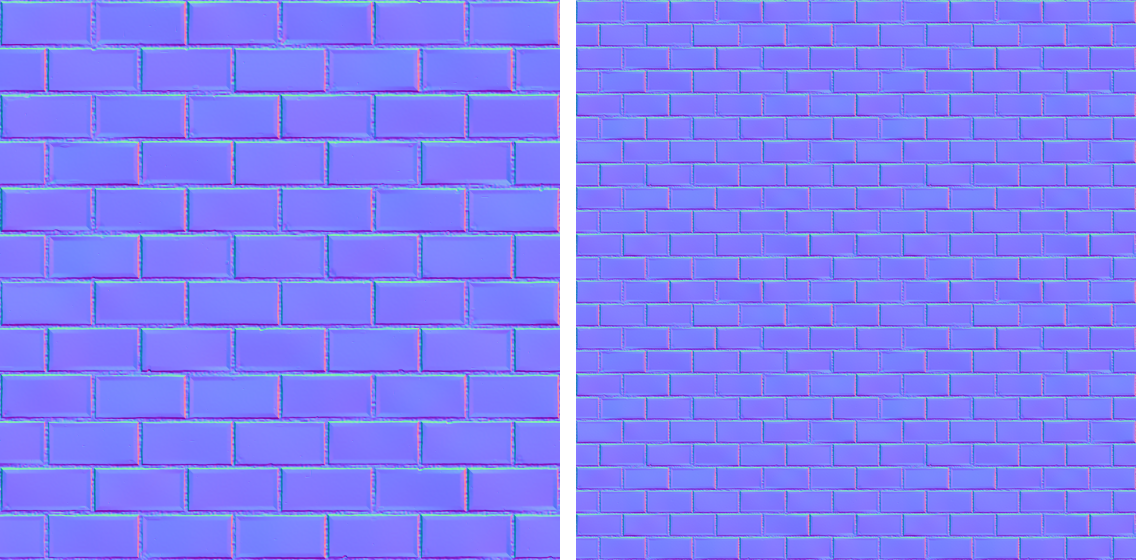
Left: one tile. Right: repeated 2 by 2.
Write a WebGL 2 fragment shader that draws this texture map.

```glsl
#version 300 es
precision highp float;
// Tangent-space normal map of a painted block wall in running bond.
// A height field (bevelled blocks, rough mortar, chips, pits) is
// differentiated numerically and its normal is encoded as colour.

#define GRID vec2(6.0, 12.0)        // blocks across, courses up
#define JOINT vec2(0.039, 0.046)    // half joint widths, in course heights
#define BEVEL vec2(0.012, 0.030)    // sharpest and softest edge
#define DEPTH 0.050                 // joint depth
#define MORTAR 0.021                // mortar roughness
#define WOBBLE 0.010                // raggedness of block edges
#define CHIP 0.030                  // size of bites out of the edges
#define TILT 0.110                  // random lean of each block
#define WAVES 0.045                 // slow undulation of the faces
#define STEP 0.010                  // differencing distance
#define BLUE_FALLOFF 1.4            // darkening of blue on steep slopes

uniform vec2 u_resolution;
out vec4 fragColor;

float hash(vec2 cell, float seed) {
    uvec2 c = uvec2(cell);
    uint n = c.x * 1597u + c.y * 51749u + uint(seed) * 7919u;
    n = (n ^ (n >> 15)) * 739391u;
    n = (n ^ (n >> 13)) * 974711u;
    return float((n ^ (n >> 16)) & 65535u) / 65535.0;
}

// Value noise over the wall; whole-number scales make it wrap.
float noise(vec2 p, vec2 scale, float seed) {
    vec2 period = scale * GRID.y;
    vec2 i = floor(p * scale), f = fract(p * scale);
    f = f * f * (3.0 - 2.0 * f);
    vec2 a = mod(i, period), b = mod(i + 1.0, period);
    return mix(mix(hash(a, seed), hash(vec2(b.x, a.y), seed), f.x),
               mix(hash(vec2(a.x, b.y), seed), hash(b, seed), f.x), f.y);
}

// Signed distance to a block edge, positive inside.
float blockDistance(vec2 q, vec2 halfSize) {
    vec2 e = abs(q) - halfSize;
    return -length(max(e, 0.0)) - min(max(e.x, e.y), 0.0);
}

// Wall height at p, measured in course heights.
float height(vec2 p) {
    // Running bond: even courses shift by half a block.
    float row = floor(p.y);
    float bx = p.x * 0.5 + 0.5 * (1.0 - mod(row, 2.0));
    vec2 id = mod(vec2(floor(bx), row), GRID);
    vec2 q = vec2(fract(bx) * 2.0, fract(p.y)) - vec2(1.0, 0.5);
    vec2 lean = vec2(hash(id, 1.0), hash(id, 2.0)) - 0.5;

    // Ragged outline with an edge that varies in softness.
    float d = blockDistance(q - 0.014 * lean, vec2(1.0, 0.5) - JOINT);
    d += WOBBLE * (noise(p, vec2(3.0), 3.0) - 0.5);
    d += 0.7 * WOBBLE * (noise(p, vec2(18.0), 4.0) - 0.5);

    // Bites out of the long edges only.
    float bite = smoothstep(0.86, 0.98, noise(p, vec2(5.0, 8.0), 5.0));
    d -= CHIP * bite * step(abs(q.x), 0.9);
    float bevel = mix(BEVEL.x, BEVEL.y, noise(p, vec2(2.0), 6.0));
    float face = smoothstep(-bevel, bevel, d);

    // Mortar: uneven filling, trowelled streaks and grit.
    float grit = noise(p, vec2(6.0, 20.0), 7.0) + 0.8 * noise(p, vec2(22.0), 8.0);
    float fill = 0.022 * (noise(p, vec2(2.0), 14.0) - 0.5);

    // Block face: lean, pillow, slow waves, grain and a few pits.
    float paint = TILT * dot(q, lean) + 0.02 * q.y - 0.04 * q.y * q.y;
    paint += WAVES * (noise(p, vec2(1.0), 9.0) - 0.5);
    paint += 0.0006 * noise(p, vec2(20.0), 10.0);
    paint -= 0.004 * smoothstep(0.97, 1.0, noise(p, vec2(9.0), 11.0));

    // Crumbled lower left corner on some blocks.
    float corner = 1.0 - smoothstep(0.03, 0.24, length(q + vec2(0.95, 0.44)));
    corner *= step(0.74, hash(id, 12.0));
    paint -= 0.030 * corner * noise(p, vec2(18.0), 13.0);

    // Leaning is kept small at the rim so joints stay equally deep.
    paint *= smoothstep(0.0, 0.12, d) * 0.4 + 0.6;
    return face * (DEPTH + paint) + (1.0 - face) * (fill + MORTAR * (grit - 0.9));
}

vec3 wallNormal(vec2 p) {
    vec2 s = vec2(STEP, 0.0);
    vec2 slope = vec2(height(p + s.xy) - height(p - s.xy),
                      height(p + s.yx) - height(p - s.yx)) / (2.0 * STEP);
    vec3 n = normalize(vec3(-slope, 1.0));
    return vec3(n.xy, pow(n.z, BLUE_FALLOFF));
}

void main() {
    // Average four samples per pixel to smooth the edges.
    vec3 color = vec3(0.0);
    for (int k = 0; k < 4; k++) {
        vec2 offset = vec2(k % 2, k / 2) * 0.5 - 0.25;
        vec2 p = (gl_FragCoord.xy + offset) / u_resolution * GRID.y;
        color += 0.5 + 0.5 * wallNormal(p);
    }
    fragColor = vec4(color * 0.25, 1.0);
}
```
